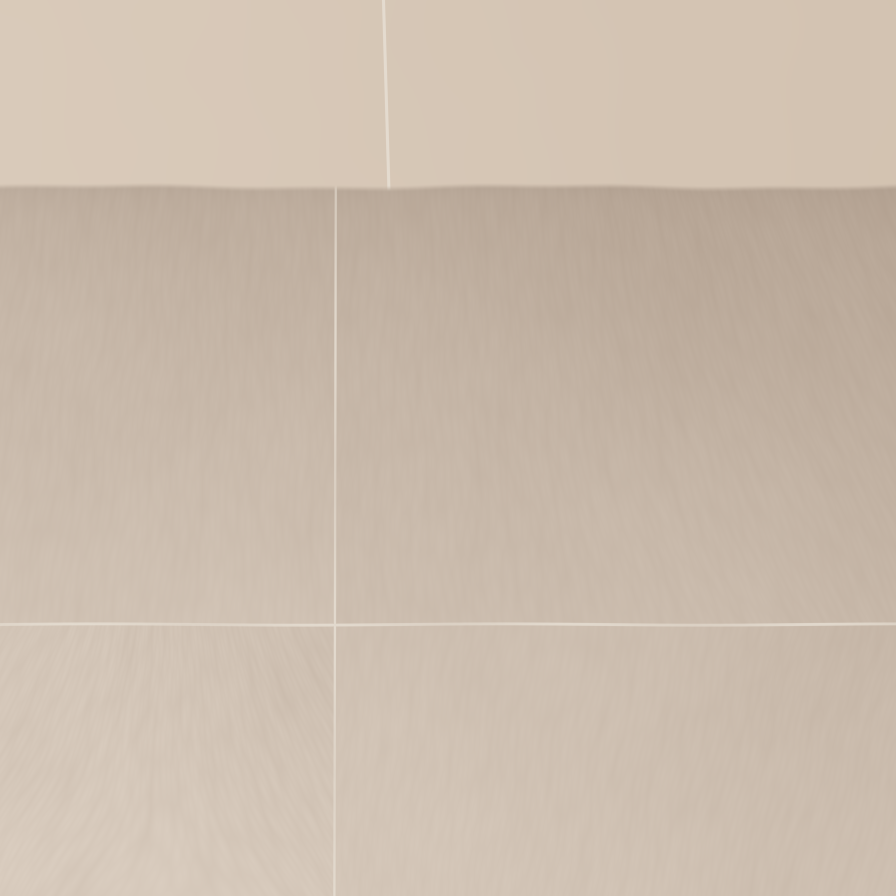
Reproduce this texture procedurally as a Shadertoy shader.

```glsl
// Large beige floor tiles with pale joints, below a smooth wall band with one seam.
// The brushed grain is stretched cellular noise, sheared by a lean set per tile;
// layered sines add soft clouding and waver to the edges.

const vec3 WALL_LIGHT  = vec3(0.856, 0.797, 0.734);
const vec3 WALL_DARK   = vec3(0.822, 0.758, 0.690);
const vec3 FLOOR_LIGHT = vec3(0.858, 0.808, 0.755);
const vec3 FLOOR_DARK  = vec3(0.716, 0.648, 0.585);
const vec3 JOINT       = vec3(0.905, 0.875, 0.830);

const float WALL_BASE = 0.791;            // height where floor meets wall
const vec2  CROSSING  = vec2(0.374, 0.303); // where the floor joints meet

vec2 hash2(vec2 p) {
    vec2 q = vec2(dot(p, vec2(127.1, 311.7)), dot(p, vec2(269.5, 183.3)));
    return fract(sin(q) * 43758.55);
}

// Distance to the nearest scattered point, about 0.45 on average
float cellular(vec2 p) {
    vec2 cell = floor(p), f = fract(p);
    float nearest = 2.0;
    for (int j = -1; j <= 1; j++)
        for (int i = -1; i <= 1; i++) {
            vec2 o = vec2(i, j);
            nearest = min(nearest, length(o + hash2(cell + o) - f));
        }
    return nearest;
}

// Slow layered sines, roughly -1 to 1
float clouds(vec2 p) {
    float sum = 0.0, amp = 0.5;
    for (int i = 0; i < 4; i++) {
        sum += amp * sin(p.x + 1.3 * sin(p.y)) * cos(0.8 * p.y + 0.5 * p.x);
        p = mat2(1.5, 1.1, -1.1, 1.5) * p + 2.1;
        amp *= 0.55;
    }
    return sum;
}

// Coverage of a line, with edges smoothed over one pixel
float line(float d, float halfWidth, float pixel) {
    return 1.0 - smoothstep(-0.7 * pixel, 0.7 * pixel, abs(d) - halfWidth);
}

// Brushed streaks; lean holds the slopes at the left and right tile sides
float grain(vec2 p, vec2 center, float width, vec2 lean, float seed) {
    vec2 q = p - center;
    float side = smoothstep(-0.5, 0.5, q.x / width);
    float across = q.x - mix(lean.x, lean.y, side) * q.y;
    across += 0.002 * sin(q.y * 31.0 + q.x * 17.0 + seed);
    vec2 s = vec2(across, q.y);
    float fine  = cellular(s * vec2(160.0, 27.0) + seed * 7.3) - 0.45;
    float broad = cellular(s * vec2(65.0, 8.0) + seed * 3.1) - 0.45;
    return 0.6 * fine + 0.4 * broad;
}

vec3 wallColor(vec2 p, float pixel) {
    float shade = 0.10 + 0.80 * p.x + 0.10 * clouds(p * 5.0);
    vec3 color = mix(WALL_LIGHT, WALL_DARK, shade);
    float seamX = mix(0.434, 0.428, (p.y - WALL_BASE) / (1.0 - WALL_BASE));
    return mix(color, JOINT, 0.85 * line(p.x - seamX, 0.0017, pixel));
}

vec3 floorColor(vec2 p, float pixel) {
    // Joints waver a little
    float jointX = CROSSING.x + 0.002 * (p.y - 0.4);
    float jointY = CROSSING.y + 0.0007 * sin(p.x * 14.0);
    bool right = p.x > jointX, upper = p.y > jointY;

    // Tile extent and grain lean
    vec2 low  = vec2(right ? CROSSING.x : 0.0, upper ? CROSSING.y : 0.0);
    vec2 high = vec2(right ? 1.0 : CROSSING.x, upper ? WALL_BASE : CROSSING.y);
    vec2 lean = upper ? (right ? vec2(0.02, -0.42) : vec2(0.16, 0.0))
                      : (right ? vec2(0.10, 0.25) : vec2(0.55, -0.50));
    float seed = (right ? 1.0 : 0.0) + (upper ? 2.0 : 0.0) + 1.0;
    float streak = grain(p, 0.5 * (low + high), high.x - low.x, lean, seed);

    // Light falls off toward the wall and to the right
    float depth = clamp(p.y / WALL_BASE, 0.0, 1.0);
    float shade = 0.07 + 0.69 * pow(depth, 1.35) + 0.26 * p.x;
    shade += 0.08 * clouds(p * 6.0 + seed) + (right ? 0.03 : 0.0);
    shade += (seed == 1.0 ? 0.23 : 0.15) * streak;
    vec3 color = mix(FLOOR_LIGHT, FLOOR_DARK, clamp(shade, -0.1, 1.1));

    // Contact shadow under the wall
    color *= 1.0 - 0.025 * exp(-max(WALL_BASE - p.y, 0.0) * 90.0);

    float upright = line(p.x - jointX, 0.0013, pixel);
    float level = line(p.y - jointY, 0.0016, pixel);
    float wear = 0.70 + 0.12 * sin(p.x * 23.0 + p.y * 19.0);
    return mix(color, JOINT, wear * max(upright, level));
}

void mainImage(out vec4 fragColor, in vec2 fragCoord) {
    vec2 p = fragCoord / iResolution.xy;
    float pixel = 1.0 / min(iResolution.x, iResolution.y);

    // Slightly soft, uneven edge between wall and floor
    float base = WALL_BASE + 0.0015 * sin(p.x * 13.0) + 0.0007 * sin(p.x * 37.0 + 1.0);
    float onWall = smoothstep(-0.003 - pixel, 0.003 + pixel, p.y - base);
    vec3 color = mix(floorColor(p, pixel), wallColor(p, pixel), onWall);
    fragColor = vec4(color, 1.0);
}
```
